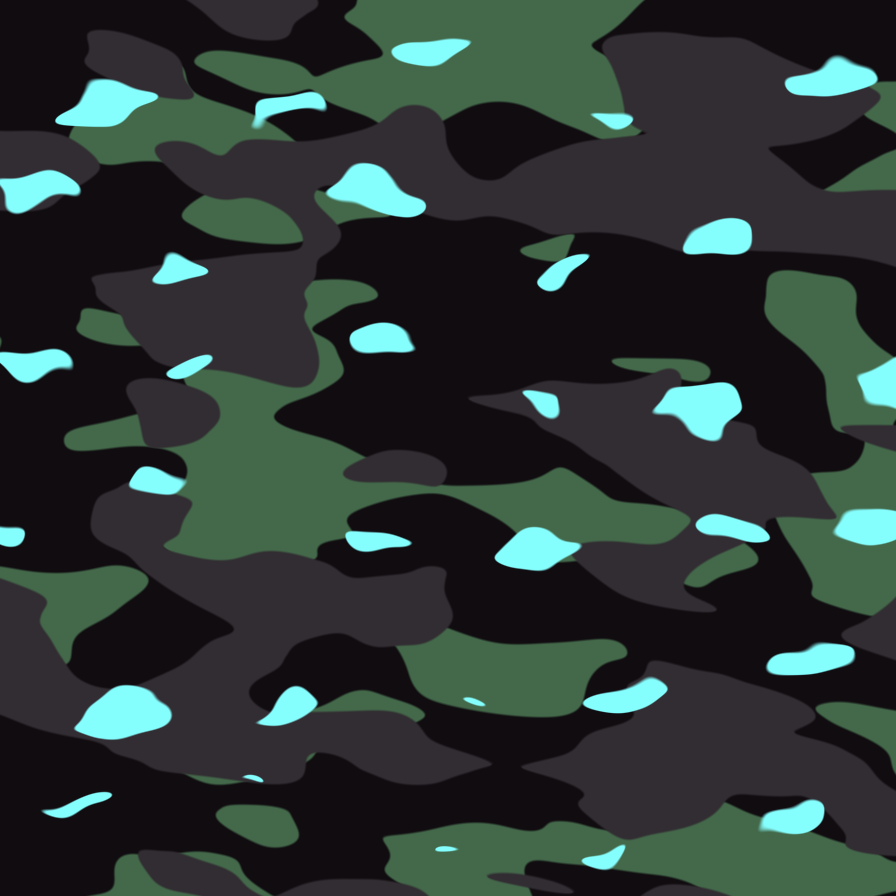
Write a three.js fragment shader that draws this pattern.

```glsl
varying vec2 vUv;

const vec3 BLACK = vec3(0.063, 0.047, 0.063);
const vec3 GREY = vec3(0.195, 0.175, 0.195);
const vec3 GREEN = vec3(0.263, 0.412, 0.290);
const vec3 CYAN = vec3(0.520, 0.995, 0.995);
const float EDGE = 0.0035;

vec2 hash2(vec2 p) {
  vec3 q = fract(p.xyx * vec3(0.1031, 0.1030, 0.0973));
  q += dot(q, q.yzx + 33.33);
  return fract((q.xx + q.yz) * q.zy);
}

float cornerSlope(vec2 cell, vec2 offset) {
  return dot(normalize(hash2(cell) - 0.4999), offset);
}

float gradientNoise(vec2 p) {
  vec2 i = floor(p);
  vec2 f = p - i;
  vec2 u = f * f * f * (f * (f * 6.0 - 15.0) + 10.0);
  vec2 e = vec2(1.0, 0.0);
  float low = mix(cornerSlope(i, f), cornerSlope(i + e, f - e), u.x);
  float high = mix(cornerSlope(i + e.yx, f - e.yx), cornerSlope(i + 1.0, f - 1.0), u.x);
  return mix(low, high, u.y);
}

vec2 warp(vec2 p, float seed) {
  return vec2(gradientNoise(p + seed), gradientNoise(p + seed + 47.3));
}

// Stretched two-octave noise with bent contours
float camoField(vec2 p, vec2 freq, float seed) {
  vec2 q = vec2(p.x, p.y + 0.12 * p.x) * freq + seed;
  q += 0.4 * warp(q * 1.4, seed);
  return gradientNoise(q) + 0.38 * gradientNoise(q * 2.1 + 19.7);
}

// Field divided by its slope gives an even edge width
float camoMask(vec2 p, vec2 freq, float seed, float level) {
  vec2 h = vec2(0.001, 0.0);
  float f = camoField(p, freq, seed);
  vec2 slope = vec2(camoField(p + h, freq, seed), camoField(p + h.yx, freq, seed)) - f;
  float dist = (f - level) * h.x / max(length(slope), 0.0002);
  return smoothstep(-0.5 * EDGE, 0.5 * EDGE, dist);
}

// One ragged, tilted fleck of varied size in each staggered cell
float fleckMask(vec2 p, vec2 cells, vec2 radius, float seed) {
  p += vec2(0.035, 0.032) * warp(p * vec2(15.0, 22.0), seed);
  float row = floor(p.y * cells.y);
  vec2 grid = p * cells + vec2(hash2(vec2(row, seed)).x, 0.0);
  vec2 id = floor(grid) + seed;
  vec2 shape = hash2(id + 71.0);
  vec2 jitter = (hash2(id) - 0.5) * vec2(0.32, 0.6);
  vec2 q = (fract(grid) - 0.5 - jitter) / cells;
  q.y -= q.x * (shape.y - 0.4) * 0.45;
  float size = mix(0.15, 1.0, shape.x);
  vec2 r = radius * size;
  vec2 k = q / r;
  float len = length(k);
  float dist = len * (len - 1.0) / max(length(k / r), 0.001);
  return 1.0 - smoothstep(-0.5 * EDGE, 0.5 * EDGE, dist);
}

void main() {
  vec3 color = BLACK;
  color = mix(color, GREEN, camoMask(vUv, vec2(3.9, 8.2), 13.4, 0.12));
  color = mix(color, GREY, camoMask(vUv, vec2(3.6, 8.0), 58.6, 0.10));
  color = mix(color, CYAN, fleckMask(vUv, vec2(5.0, 6.0), vec2(0.061, 0.024), 31.0));
  gl_FragColor = vec4(color, 1.0);
}
```
